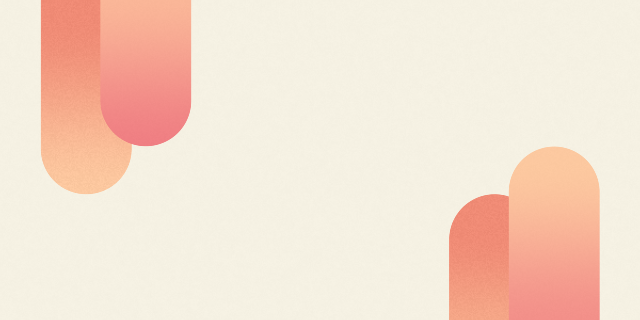
Give the GLSL for this background, as a Shadertoy shader.

```glsl
const vec3 CREAM = vec3(0.961, 0.945, 0.890);
const vec3 PEACH = vec3(0.988, 0.785, 0.625);
const vec3 CORAL = vec3(0.940, 0.545, 0.460);
const vec3 PINK  = vec3(0.938, 0.490, 0.510);
const float RADIUS = 0.142;

float hash(vec2 p) {
    vec3 q = fract(vec3(p.xyx) * 0.1031);
    q += dot(q, q.yzx + 33.33);
    return fract((q.x + q.y) * q.z);
}

float valueNoise(vec2 p) {
    vec2 i = floor(p), f = fract(p);
    f = f * f * (3.0 - 2.0 * f);
    return mix(mix(hash(i), hash(i + vec2(1, 0)), f.x),
               mix(hash(i + vec2(0, 1)), hash(i + vec2(1, 1)), f.x), f.y);
}

// Bar with one round end at tip; it runs on without end along side (+1 up, -1 down)
float barDistance(vec2 p, vec2 tip, float side) {
    vec2 q = p - tip;
    q.y = min(q.y * side, 0.0);
    return length(q) - RADIUS;
}

void paintBar(inout vec3 col, vec2 p, vec2 tip, float side, vec3 fill) {
    float edge = 0.5 / iResolution.y;
    col = mix(col, fill, 1.0 - smoothstep(-edge, edge, barDistance(p, tip, side)));
}

void mainImage(out vec4 fragColor, in vec2 fragCoord) {
    vec2 p = fragCoord / iResolution.y;
    p.x += 1.0 - 0.5 * iResolution.x / iResolution.y;

    // Paper grain: fine specks over soft mottling
    float grain = valueNoise(p * 300.0) - 0.5;
    float mottle = valueNoise(p * 70.0 + 9.0) - 0.5;
    vec3 col = CREAM + 0.012 * grain + 0.005 * mottle;

    // Hanging pair, back bar first
    vec3 fill = mix(PEACH, CORAL, smoothstep(0.38, 0.95, p.y)) + 0.035 * grain;
    paintBar(col, p, vec2(0.2695, 0.535), 1.0, fill);
    fill = mix(PINK, vec3(0.980, 0.715, 0.595), smoothstep(0.50, 1.06, p.y) * 1.03);
    paintBar(col, p, vec2(0.4557, 0.685), 1.0, fill + 0.012 * grain);

    // Rising pair, back bar first
    fill = mix(vec3(0.962, 0.660, 0.535), CORAL, smoothstep(-0.05, 0.27, p.y)) + 0.035 * grain;
    paintBar(col, p, vec2(1.5456, 0.251), -1.0, fill);
    fill = mix(vec3(0.950, 0.555, 0.535), PEACH, smoothstep(-0.06, 0.50, p.y));
    paintBar(col, p, vec2(1.7318, 0.400), -1.0, fill + 0.012 * grain);

    fragColor = vec4(clamp(col, 0.0, 1.0), 1.0);
}
```
